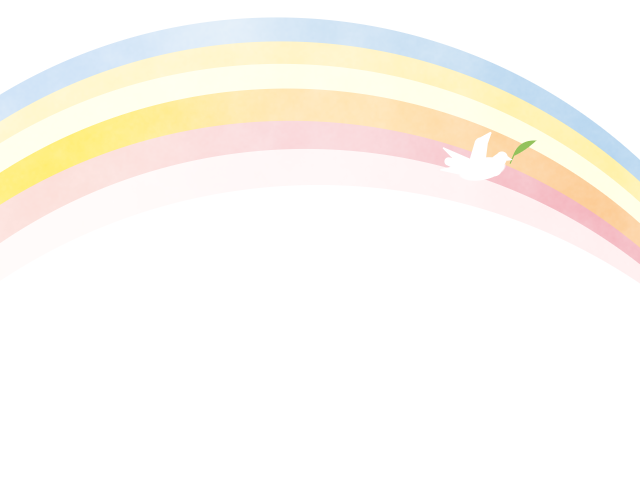
Reproduce this background procedurally as a WebGL 2 fragment shader.

```glsl
#version 300 es
precision highp float;
// A pale watercolour rainbow over white, with a small white dove and a leaf.
// Each band edge is a circle through three heights; layered noise mottles the
// paint, and the bird is a union of tapered capsules and an ellipse.
#define MOTTLE 0.34
#define GRAIN 0.16
#define MOTTLE_SCALE 22.0
#define GRAIN_SCALE 170.0
#define LEAF_GREEN vec3(0.58, 0.76, 0.36)

uniform vec2 u_resolution;
out vec4 outColor;

const int EDGES = 7;
// Edge depth below the top at the left side, centre and right side.
const vec3 EDGE[7] = vec3[7](
  vec3(.148, .030, .250), vec3(.190, .067, .284), vec3(.224, .102, .316),
  vec3(.270, .140, .349), vec3(.320, .190, .387), vec3(.380, .233, .413),
  vec3(.439, .289, .443));
// Paint of each band at the left, centre and right; the last is bare paper.
const vec3 LEFT[7] = vec3[7](
  vec3(.83, .90, .97), vec3(1., .97, .82), vec3(1., 1., .94),
  vec3(1., .94, .53), vec3(.99, .89, .87), vec3(1., .985, .98), vec3(1.));
const vec3 MIDDLE[7] = vec3[7](
  vec3(.83, .90, .96), vec3(1., .96, .80), vec3(1., 1., .93),
  vec3(1., .91, .74), vec3(.98, .86, .87), vec3(1., .97, .97), vec3(1.));
const vec3 RIGHT[7] = vec3[7](
  vec3(.74, .85, .94), vec3(1., .95, .70), vec3(1., 1., .91),
  vec3(.99, .82, .63), vec3(.96, .74, .77), vec3(1., .94, .94), vec3(1.));

float hash(vec2 p) {
  p = fract(p * vec2(.1031, .1137));
  p += dot(p, p.yx + 33.3);
  return fract((p.x + p.y) * p.x * 7.3);
}

float noise(vec2 p) {
  vec2 i = floor(p), f = fract(p);
  f = f * f * (3. - 2. * f);
  vec2 e = vec2(0., 1.);
  return mix(mix(hash(i), hash(i + e.yx), f.x),
             mix(hash(i + e), hash(i + e.yy), f.x), f.y);
}

float fbm(vec2 p) {
  float sum = 0., weight = .5;
  for (int i = 0; i < 4; i++) {
    sum += weight * noise(p);
    p = mat2(1.6, 1.2, -1.2, 1.6) * p + 7.1;
    weight *= .5;
  }
  return sum;
}

// Signed depth inside the circle through x = 0, 0.5 and 1 at heights h.
float arcDepth(vec2 p, vec3 h) {
  vec3 s = h * h;
  float cy = (.5 + s.x - 2. * s.y + s.z) / (2. * (h.x - 2. * h.y + h.z));
  float cx = .25 - s.x + s.y + 2. * cy * (h.x - h.y);
  vec2 c = vec2(cx, cy);
  return length(vec2(0., h.x) - c) - length(p - c);
}

float taper(vec2 p, vec2 a, vec2 b, float ra, float rb) {
  vec2 ab = b - a;
  float t = clamp(dot(p - a, ab) / dot(ab, ab), 0., 1.);
  return length(p - a - ab * t) - mix(ra, rb, t);
}

// Bird space: origin at the body centre, y down, body about 60 units long.
float dove(vec2 p) {
  vec2 q = vec2(p.x - .2 * p.y, p.y + .2 * p.x);
  float d = (length(q / vec2(29., 13.5)) - 1.) * 13.5;
  d = min(d, taper(p, vec2(14., -2.), vec2(24., -14.), 11., 7.));
  d = min(d, taper(p, vec2(25., -14.), vec2(36., -11.), 5., .5));
  d = min(d, taper(p, vec2(-6., -6.), vec2(-1., -30.), 10., 8.));
  d = min(d, taper(p, vec2(-1., -30.), vec2(10., -43.), 8., 1.5));
  d = min(d, taper(p, vec2(-8., 1.), vec2(-46., -25.), 10., 1.));
  d = min(d, taper(p, vec2(-8., 1.), vec2(-49., 1.), 10., 1.));
  return min(d, taper(p, vec2(-8., 1.), vec2(-40., -9.), 10., 5.));
}

// Curved leaf on a short stem, bowed along its axis.
float leaf(vec2 p) {
  vec2 axis = normalize(vec2(28., -19.));
  vec2 q = p - vec2(37., -15.);
  float t = dot(q, axis) / 34.;
  float across = q.x * axis.y - q.y * axis.x;
  float k = clamp(t, 0., 1.);
  float blade = abs(across - 10. * k * (1. - k)) - 16. * k * (1. - k);
  blade = max(blade, 34. * (abs(t - .5) - .5));
  return min(blade, taper(p, vec2(34., -7.), vec2(39., -18.), .6, .8));
}

void main() {
  float px = 1. / u_resolution.x;
  vec2 p = vec2(gl_FragCoord.x, u_resolution.y - gl_FragCoord.y) * px;

  // Watercolour density, changing how far the paint departs from white.
  float density = 1. + MOTTLE * (fbm(p * MOTTLE_SCALE) - .47)
                     + GRAIN * (fbm(p * GRAIN_SCALE) - .47)
                     + .12 * (noise(vec2(p.x * 18., p.y * 2.)) - .5);
  float blueWash = 1. - .3 * exp(-pow((p.x - .34) / .11, 2.));

  // Bands, painted from the outside inward.
  vec3 color = vec3(1.);
  for (int i = 0; i < EDGES; i++) {
    vec3 paint = p.x < .5 ? mix(LEFT[i], MIDDLE[i], smoothstep(.1, .5, p.x))
                          : mix(MIDDLE[i], RIGHT[i], smoothstep(.5, .95, p.x));
    float wash = density * (i == 0 ? blueWash : 1.);
    paint = 1. - (1. - paint) * wash;
    color = mix(color, paint, clamp(arcDepth(p, EDGE[i]) / px + .5, 0., 1.));
  }

  // Dove and leaf.
  vec2 bird = (p - vec2(.753, .264)) * 768.;
  float unit = 768. * px;
  color = mix(color, LEAF_GREEN, clamp(.5 - leaf(bird) / unit, 0., 1.));
  color = mix(color, vec3(1.), clamp(.5 - dove(bird) / unit, 0., 1.));
  outColor = vec4(clamp(color, 0., 1.), 1.);
}
```
